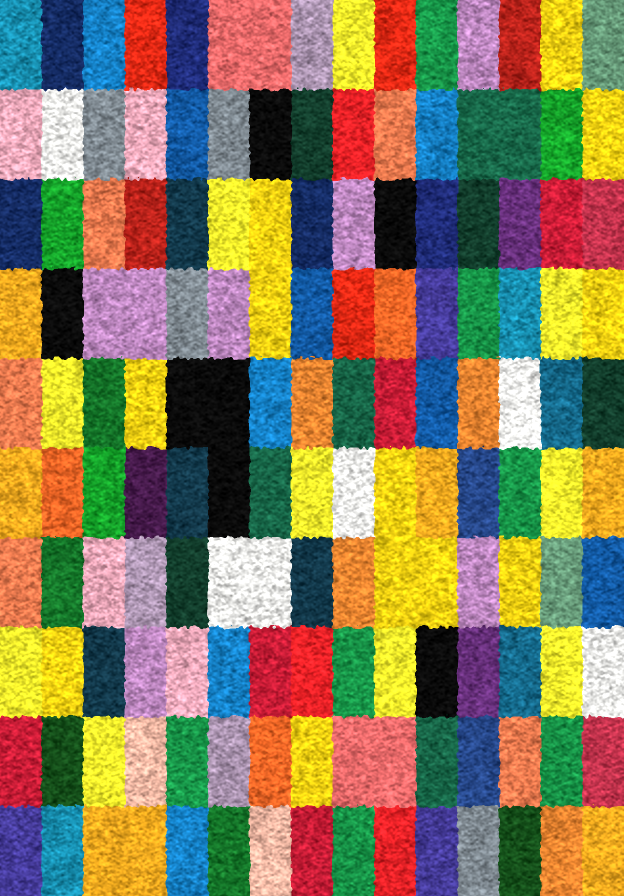
Write a WebGL 2 fragment shader that draws this pattern.

```glsl
#version 300 es
precision highp float;
precision highp int;
// A woven rug of upright colour blocks, 15 across and 10 down.
// A bijective shuffle deals a weighted palette over the grid;
// noise frays the block edges and adds short, mottled pile fibres.

uniform vec2 u_resolution;
out vec4 fragColor;

const ivec2 GRID = ivec2(15, 10);
const int CELLS = 150;
const int SEED = 91;
const vec2 FRAY = vec2(0.0016, 0.0026);   // edge wobble, in canvas heights
const float FRAY_SCALE = 270.0;           // tufts per canvas height
const float FIBRE_SCALE = 190.0;          // fibre lengths per canvas height
const float FIBRE_CONTRAST = 0.30;
const float FLECK_LIFT = 0.05;            // keeps fibres visible on black
const float MOTTLE = 0.05;
const int SAMPLES = 2;                    // antialiasing samples per axis

// Yarn colours as RRGGBB in percent, and how many blocks each one fills.
const int YARNS = 37;
const int YARN[YARNS] = int[YARNS](
  948207, 959317, 936612, 934015, 915219, 924831, 924242, 901315,
  891608, 781121, 762030, 711310, 95828, 86316, 84616, 83110,
  72417, 94028, 406047, 73564, 85077, 95669, 84154, 121747,
  81739, 152854, 72229, 272360, 411949, 271029, 745375, 675869,
  946774, 947264, 505457, 949493, 40404);
const int SHARE[YARNS] = int[YARNS](
  12, 10, 7, 3, 4, 5, 4, 3,
  3, 5, 2, 2, 7, 3, 3, 2,
  4, 5, 2, 4, 5, 3, 2, 2,
  3, 2, 4, 3, 2, 1, 7, 3,
  4, 2, 4, 6, 7);

float hash(vec2 p) {
  uvec2 q = uvec2(ivec2(p) + 4096);
  uint h = q.x * 73857u ^ q.y * 19351u;
  h = (h ^ (h >> 13u)) * 60493u;
  h = (h ^ (h >> 15u)) * 48271u;
  h ^= h >> 16u;
  return float(h & 65535u) / 65535.0;
}

// Value noise in -1..1.
float noise(vec2 p) {
  vec2 i = floor(p), f = fract(p);
  f = f * f * (3.0 - 2.0 * f);
  float low = mix(hash(i), hash(i + vec2(1, 0)), f.x);
  float high = mix(hash(i + vec2(0, 1)), hash(i + vec2(1, 1)), f.x);
  return 2.0 * mix(low, high, f.y) - 1.0;
}

// Permutes 0..CELLS-1: scramble a byte, repeating until it is in range.
int shuffle(int n) {
  for (int i = 0; i < 128; i++) {
    for (int r = 0; r < 3; r++) {
      n = (n * 77 + SEED) & 255;
      n ^= n >> 4;
      n = (n * 149 + 31) & 255;
      n ^= n >> 3;
    }
    if (n < CELLS) break;
  }
  return n;
}

// Yarn colour of a block, picked by running through the shares.
vec3 blockColor(ivec2 cell) {
  int ticket = shuffle(cell.y * GRID.x + cell.x);
  int k = 0;
  for (; k < YARNS - 1 && ticket >= SHARE[k]; k++) ticket -= SHARE[k];
  int c = YARN[k];
  return vec3(c / 10000, (c / 100) % 100, c % 100) / 100.0;
}

// Fine strands, drawn out along one direction.
float strands(vec2 p, float angle) {
  vec2 along = vec2(cos(angle), sin(angle));
  vec2 q = vec2(dot(p, along), dot(p, vec2(-along.y, along.x)));
  return noise(q * FIBRE_SCALE * vec2(1.0, 2.3));
}

vec3 rug(vec2 p, float aspect) {
  // Blocks with frayed edges.
  vec2 tuft = vec2(noise(p * FRAY_SCALE), noise(p * FRAY_SCALE + 57.3));
  vec2 uv = (p + FRAY * tuft) / vec2(aspect, 1.0);
  ivec2 cell = clamp(ivec2(floor(uv * vec2(GRID))), ivec2(0), GRID - 1);
  vec3 color = blockColor(cell);

  // Crossed fibres and slow mottling.
  float fibre = 0.45 * strands(p, 0.35) + 0.40 * strands(p + 3.1, -0.5)
              + 0.35 * noise(p * 430.0);
  float mottle = noise(p * 45.0);
  color *= 1.0 + FIBRE_CONTRAST * fibre + MOTTLE * mottle;
  return color + FLECK_LIFT * fibre;
}

void main() {
  float aspect = u_resolution.x / u_resolution.y;
  vec3 sum = vec3(0.0);
  for (int i = 0; i < SAMPLES * SAMPLES; i++) {
    vec2 offset = (vec2(i % SAMPLES, i / SAMPLES) + 0.5) / float(SAMPLES) - 0.5;
    sum += rug((gl_FragCoord.xy + offset) / u_resolution.y, aspect);
  }
  fragColor = vec4(clamp(sum / float(SAMPLES * SAMPLES), 0.0, 1.0), 1.0);
}
```
